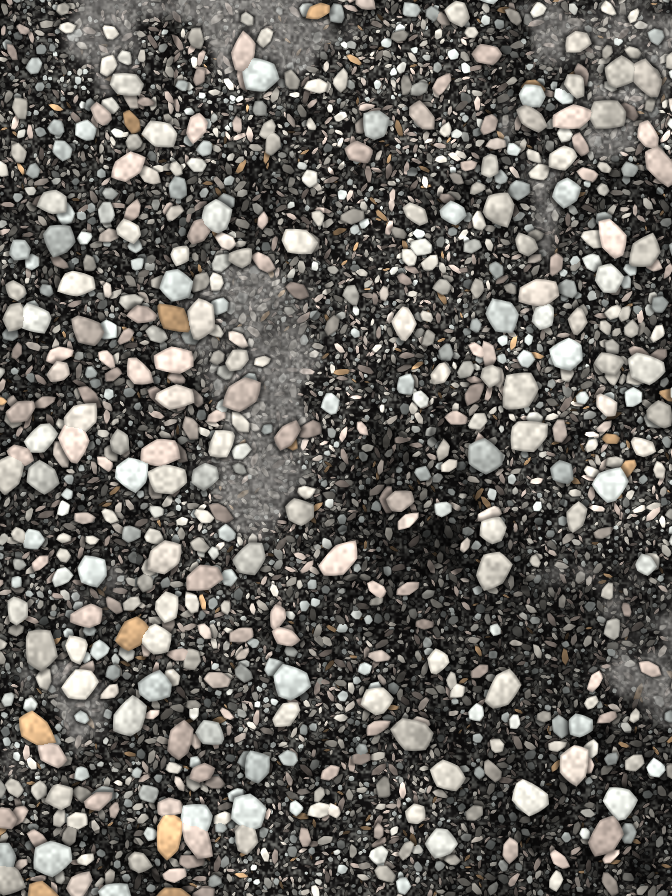
Write a WebGL 2 fragment shader that draws this texture.

```glsl
#version 300 es
precision highp float;
precision highp int;
// Weathered asphalt: pale angular stones and splinters in black tar, with dusty grey patches.

uniform vec2 u_resolution;
out vec4 fragColor;

// Sizes are fractions of the canvas width
const float STONE_CELL = 0.060;
const float PEBBLE_CELL = 0.034;
const float CHIP_CELL = 0.0185;
const float GRIT_CELL = 0.0100;
const float STONE_DENSITY = 0.46;
const float PEBBLE_DENSITY = 0.46;
const float CHIP_DENSITY = 0.62;
const float GRIT_DENSITY = 0.75;
const float PATCH_SCALE = 4.2;
const float PATCH_LEVEL = 0.61;
const float LEDGE_LEVEL = 0.55;
const vec3 TAR = vec3(0.065, 0.060, 0.060);
const vec3 TAR_WORN = vec3(0.42, 0.42, 0.40);
const vec3 DUST = vec3(0.60, 0.59, 0.575);
const vec3 COOL_TINT = vec3(0.96, 0.99, 0.97);
const vec3 CREAM_TINT = vec3(1.0, 0.975, 0.92);
const vec3 PINK_TINT = vec3(1.0, 0.915, 0.86);
const vec3 OCHRE_TINT = vec3(0.98, 0.80, 0.60);
const vec2 LIGHT = vec2(-0.5, 0.85);
const float TAU = 6.2831853;
const int SIDES = 6;

// Integer hash: three values in 0..1 per cell
vec3 hash3(vec2 cell, int seed) {
    uvec3 v = uvec3(ivec3(ivec2(cell), seed)) * 1664525u + 1013904223u;
    v.x += v.y * v.z; v.y += v.z * v.x; v.z += v.x * v.y;
    v ^= v >> 16u;
    v.x += v.y * v.z; v.y += v.z * v.x; v.z += v.x * v.y;
    return vec3(v >> 8u) / 16777216.0;
}

float noise(vec2 p, int seed) {
    vec2 i = floor(p), f = fract(p);
    f = f * f * (3.0 - 2.0 * f);
    float low = mix(hash3(i, seed).x, hash3(i + vec2(1, 0), seed).x, f.x);
    float high = mix(hash3(i + vec2(0, 1), seed).x, hash3(i + vec2(1, 1), seed).x, f.x);
    return mix(low, high, f.y);
}

float fbm(vec2 p, int seed) {
    float sum = 0.0, amp = 0.533;
    for (int i = 0; i < 4; i++) {
        sum += amp * noise(p, seed + i);
        p = p * 2.13 + 3.7;
        amp *= 0.5;
    }
    return sum;
}

float dustAmount(vec2 p) {
    return smoothstep(PATCH_LEVEL, PATCH_LEVEL + 0.09, fbm(p * PATCH_SCALE, 40));
}

// Rounded convex polygon with uneven sides
float brokenStone(vec2 q, float radius, vec3 rnd) {
    float d = -1.0;
    for (int i = 0; i < SIDES; i++) {
        float side = fract(rnd.x * 17.31 * float(i + 1) + rnd.y);
        float a = TAU * (float(i) + 0.6 * fract(side * 7.7)) / float(SIDES);
        d = max(d, dot(q, vec2(cos(a), sin(a))) - radius * (0.66 + 0.34 * side));
    }
    return mix(d, length(q) - radius, 0.25);
}

vec3 grainColour(vec3 rnd, vec2 tone) {
    vec3 tint = mix(COOL_TINT, CREAM_TINT, smoothstep(0.1, 0.4, rnd.y));
    tint = mix(tint, PINK_TINT, smoothstep(0.6, 0.85, rnd.y));
    tint = mix(tint, OCHRE_TINT, step(0.965, rnd.y));
    return tint * mix(tone.x, tone.y, rnd.z);
}

// Scatters one size of grain over the colour below it
vec3 scatter(vec3 under, vec2 p, float cell, float density, float gating,
             float stretch, vec2 tone, int seed) {
    vec2 g = p / cell, home = floor(g), nearest = vec2(0);
    vec3 nearestRnd = vec3(0);
    float dist = 1.0;
    for (int y = -1; y <= 1; y++)
    for (int x = -1; x <= 1; x++) {
        vec2 id = home + vec2(x, y);
        vec3 place = hash3(id, seed);
        vec2 centre = id + 0.5 + 0.7 * (place.xy - 0.5);
        float stony = smoothstep(0.3, 0.65, noise(centre * cell * 3.6, 70));
        float chance = density * mix(1.0, mix(0.35, 1.25, stony), gating);
        if (place.z > chance) continue;
        vec3 rnd = hash3(id, seed + 1);
        float a = TAU * fract(rnd.x * 31.7), c = cos(a), s = sin(a);
        float squash = sqrt(mix(1.0, stretch, rnd.y));
        vec2 q = mat2(c, s, -s, c) * (g - centre) * vec2(squash, 1.0 / squash);
        float d = brokenStone(q, mix(0.27, 0.49, rnd.x), rnd);
        if (d < dist) { dist = d; nearest = g - centre; nearestRnd = rnd; }
    }
    float pixel = 1.0 / (u_resolution.x * cell);
    float cover = clamp(0.5 - dist / pixel, 0.0, 1.0);
    // Contact shadow, then mottled face with a lit and a dark side
    under *= mix(0.5, 1.0, smoothstep(0.0, 0.16, dist));
    float mottle = 0.78 + 0.26 * noise(p * 150.0, 80) + 0.14 * noise(p * 65.0, 81);
    float facing = 1.0 + 0.28 * dot(nearest, LIGHT);
    float rim = mix(0.72, 1.0, smoothstep(0.0, 0.09, -dist));
    return mix(under, grainColour(nearestRnd, tone) * mottle * facing * rim, cover);
}

void main() {
    vec2 p = gl_FragCoord.xy / u_resolution.x + 2.0;

    // Tar bed with fine crumbs
    float crumbs = 0.6 * noise(p * 260.0, 1) + 0.4 * noise(p * 120.0, 2);
    vec3 col = mix(TAR, TAR_WORN, smoothstep(0.3, 0.95, crumbs));
    col = scatter(col, p, GRIT_CELL, GRIT_DENSITY, 0.0, 2.8, vec2(0.20, 0.80), 10);
    col = scatter(col, p, CHIP_CELL, CHIP_DENSITY, 0.25, 2.6, vec2(0.34, 1.0), 20);

    // Hollows and broken ledges, dark on one side
    float relief = fbm(p * 3.1, 50) - LEDGE_LEVEL;
    float ledge = smoothstep(0.0, 0.012, relief) * exp(-max(relief, 0.0) * 28.0);
    col *= (1.0 - 0.65 * ledge) * mix(0.72, 1.18, smoothstep(0.3, 0.65, fbm(p * 5.0, 60)));

    // Dusty patches with speckle
    float speckle = 0.68 + 0.64 * noise(p * 230.0, 3);
    col = mix(col, DUST * speckle, 0.66 * dustAmount(p));

    col = scatter(col, p, PEBBLE_CELL, PEBBLE_DENSITY, 0.7, 1.9, vec2(0.60, 1.05), 24);
    col = scatter(col, p, STONE_CELL, STONE_DENSITY, 1.0, 1.6, vec2(0.74, 1.06), 30);

    fragColor = vec4(clamp(col, 0.0, 1.0), 1.0);
}
```
